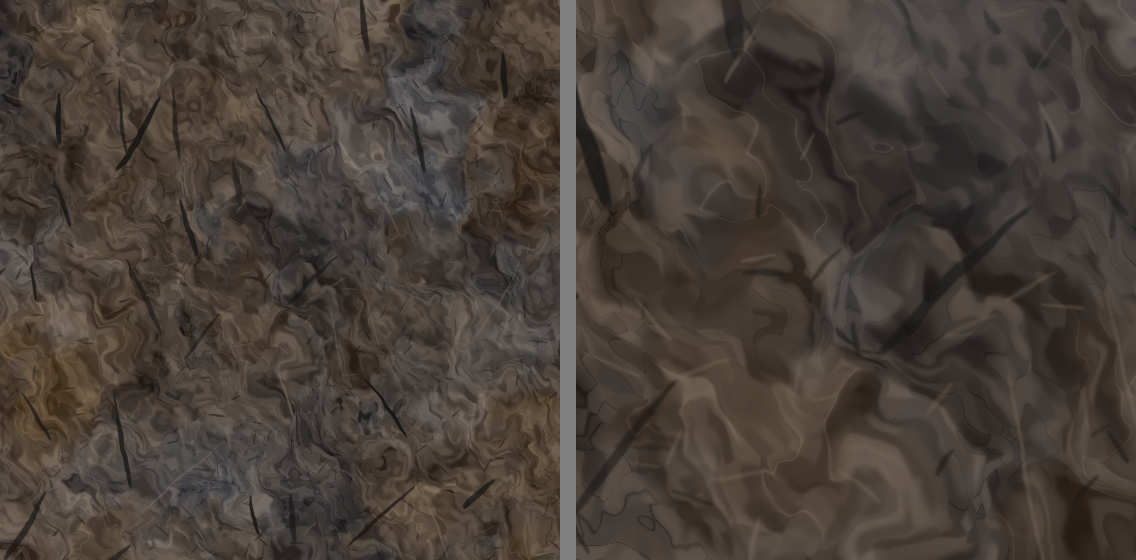
Left: the whole. Right: its middle third, enlarged.
Write a WebGL 2 fragment shader that draws this texture.

```glsl
#version 300 es
precision highp float;
// Forest floor: matted brown and grey litter strewn with dark needles and pale straws.
// Warped soft cellular noise in several sizes sets the tone of the matting; tapered
// strokes, scattered on jittered grids, lie on top.
uniform vec2 u_resolution;
out vec4 fragColor;

#define SHADE vec3(0.15, 0.12, 0.10)
#define LIGHT vec3(0.46, 0.41, 0.36)
#define NEEDLE vec3(0.085, 0.078, 0.075)
#define STRAW vec3(0.52, 0.46, 0.39)
#define WARMTH vec3(0.06, 0.0, -0.08)
#define BRIGHTNESS 0.51
#define CONTRAST 1.0
#define SWIRL 0.055
#define NEEDLE_DENSITY 0.62
#define STRAW_DENSITY 0.3
#define DEBRIS_DENSITY 0.35

vec4 hash4(vec2 p) {
    vec4 q = fract(p.xyxy * vec4(0.1031, 0.1030, 0.0973, 0.1099));
    q += dot(q, q.wzxy + 33.33);
    return fract((q.xxyz + q.yzzw) * q.zywx);
}

mat2 rotation(float a) {
    float c = cos(a), s = sin(a);
    return mat2(c, s, -s, c);
}

// Cellular noise with blended borders: two independent values, centred on zero.
vec2 softCells(vec2 p) {
    vec2 cell = floor(p), local = fract(p), sum = vec2(0.0);
    float total = 1e-4;
    for (int y = -1; y <= 1; y++)
    for (int x = -1; x <= 1; x++) {
        vec2 offset = vec2(x, y);
        vec4 h = hash4(cell + offset);
        vec2 d = local - offset - h.xy;
        float weight = exp(-7.0 * dot(d, d));
        sum += weight * (h.zw - 0.5);
        total += weight;
    }
    return sum / total;
}

// Thin line along the zero level of a noise value.
float filament(float n) {
    return 1.0 - smoothstep(0.0, 0.09, abs(n));
}

// Steep needles lean left, a smaller group crosses them to the right.
float needleAngle(float pick, float spread) {
    return pick < 0.3 ? mix(0.7, 1.05, spread) : mix(1.5, 2.2, spread);
}

// Coverage of tapered strokes; size holds the largest half length and half width.
float strokes(vec2 p, float grid, float density, vec2 size, bool anyAngle, float seed) {
    vec2 cell = floor(p * grid);
    float blur = max(0.0014, 0.8 / u_resolution.y);
    float cover = 0.0;
    for (int y = -1; y <= 1; y++)
    for (int x = -1; x <= 1; x++) {
        vec2 id = cell + vec2(x, y);
        vec4 place = hash4(id + seed);
        vec4 form = hash4(id + seed + 91.7);
        if (place.z > density) continue;
        float angle = anyAngle ? 3.1416 * form.x : needleAngle(form.x, form.y);
        vec2 d = (p - (id + place.xy) / grid) * rotation(angle);
        float halfLength = size.x * mix(0.4, 1.0, form.z);
        float along = d.x / halfLength;
        float bend = (form.y - 0.5) * 0.12 * halfLength * along * along;
        float taper = sqrt(max(0.0, 1.0 - along * along)) * mix(1.0, 0.55, 0.5 + 0.5 * along);
        float edge = abs(d.y - bend) - size.y * mix(0.45, 1.0, form.w) * taper;
        float ends = 1.0 - smoothstep(0.85, 1.0, abs(along));
        float ink = (1.0 - smoothstep(-blur, blur, edge)) * ends;
        cover = max(cover, ink * mix(0.55, 1.0, place.w));
    }
    return cover;
}

void main() {
    vec2 p = gl_FragCoord.xy / u_resolution.y;

    // Swirled coordinates, drawn out along the diagonal lie of the litter
    vec2 swirl = softCells(p * 17.0 + 3.0);
    vec2 curl = softCells(p * 43.0 + 60.0);
    vec2 q = p + SWIRL * swirl + 0.3 * SWIRL * curl;
    vec2 grain = rotation(0.95) * q * vec2(0.75, 1.4);

    // Tone from broad patches down to fine fibres
    vec2 patches = softCells(p * 4.5 + 0.6 * swirl + 11.0);
    vec2 clumps = softCells(q * 13.0 + 27.0);
    vec2 flakes = softCells(grain * 38.0 + 140.0);
    vec2 fibres = softCells(grain * 85.0 + 210.0);
    float tone = 0.36 * patches.x + 0.40 * clumps.x + 0.46 * flakes.x + 0.36 * fibres.x;
    tone += 0.20 * filament(flakes.y) * smoothstep(-0.1, 0.3, clumps.y);
    tone -= 0.24 * filament(fibres.y) * smoothstep(-0.1, 0.3, -clumps.y);
    vec3 color = mix(SHADE, LIGHT, max(-0.25, BRIGHTNESS + CONTRAST * tone));
    color += WARMTH * (patches.y + 0.4 * clumps.y);

    // Small scraps, then long straws and needles with slightly ragged outlines
    vec2 rough = p + 0.004 * swirl + 0.003 * curl;
    float darkScraps = strokes(rough, 26.0, DEBRIS_DENSITY, vec2(0.018, 0.0028), true, 17.0);
    float paleScraps = strokes(rough, 21.0, DEBRIS_DENSITY, vec2(0.020, 0.0020), true, 53.0);
    float straws = strokes(rough, 5.0, STRAW_DENSITY, vec2(0.11, 0.0032), false, 71.0);
    float crowding = NEEDLE_DENSITY * mix(1.2, 0.5, clamp(p.x, 0.0, 1.0));
    float needles = strokes(rough, 6.5, crowding, vec2(0.095, 0.0075), false, 38.0);
    color = mix(color, NEEDLE, 0.55 * darkScraps);
    color = mix(color, STRAW, 0.38 * paleScraps);
    color = mix(color, STRAW, 0.50 * straws);
    color = mix(color, NEEDLE, 0.95 * needles);

    fragColor = vec4(clamp(color, 0.0, 1.0), 1.0);
}
```
